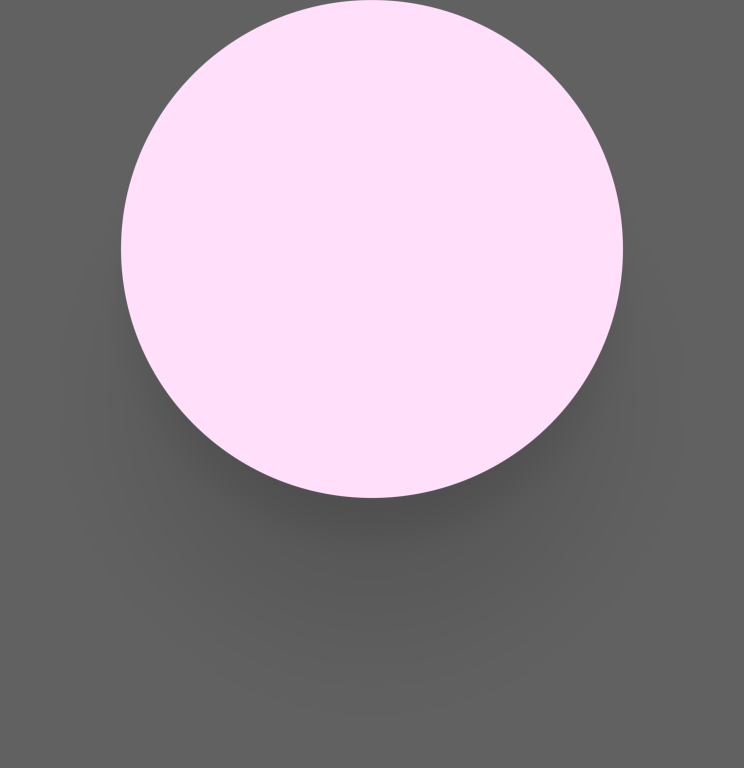
This background is drawn by a Shadertoy shader. Its source:

```glsl
// A pale pink disc on a grey ground, casting a soft shadow downwards.

const vec3 GROUND = vec3(0.38);
const vec3 PINK = vec3(1.0, 0.875, 0.98);

// Approximate signed distance to an axis-aligned ellipse.
float ellipseDistance(vec2 p, vec2 radii) {
    float k = length(p / radii);
    float slope = length(p / (radii * radii));
    return k * (k - 1.0) / max(slope, 1e-4);
}

// Round shadow: 1 within the inner radius, fading to 0 at the outer one.
float softShadow(vec2 p, vec2 center, float inner, float outer) {
    return 1.0 - smoothstep(inner, outer, length(p - center));
}

void mainImage(out vec4 fragColor, in vec2 fragCoord) {
    // Canvas heights, with x measured from the middle
    vec2 p = vec2(fragCoord.x - 0.5 * iResolution.x, fragCoord.y) / iResolution.y;
    float pixel = 1.0 / iResolution.y;

    // Wide ambient shadow and a tighter one hugging the lower rim
    float wide = softShadow(p, vec2(0.0, 0.479), 0.12, 0.45);
    float tight = softShadow(p, vec2(0.0, 0.622), 0.27, 0.36);
    vec3 color = GROUND - 0.040 * wide - 0.028 * tight;

    // Disc touching the top edge
    vec2 radii = vec2(0.3268, 0.3242);
    float disc = ellipseDistance(p - vec2(0.0, 1.0 - radii.y), radii);
    color = mix(color, PINK, 1.0 - smoothstep(-0.75 * pixel, 0.75 * pixel, disc));

    fragColor = vec4(color, 1.0);
}
```
